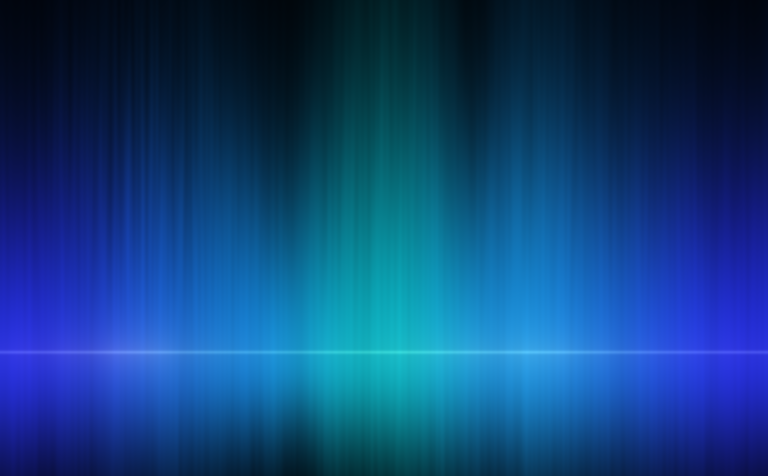
Reproduce this background procedurally as a Shadertoy shader.

```glsl
// Curtains of blue and teal light rising from a glowing horizon into darkness.
// Hue and height of the light vary across the canvas; stretched gradient
// noise adds fine vertical streaks, and a thin line marks the horizon.

vec2 hashSlope(vec2 cell) {
    float angle = 6.2832 * fract(sin(dot(cell, vec2(127.1, 311.7))) * 4375.85);
    return vec2(cos(angle), sin(angle));
}

// 2D gradient noise, roughly -0.7 to 0.7
float gradientNoise(vec2 p) {
    vec2 cell = floor(p), f = p - cell;
    vec2 blend = f * f * f * (f * (f * 6.0 - 15.0) + 10.0);
    vec2 e = vec2(1.0, 0.0);
    float low = mix(dot(hashSlope(cell), f), dot(hashSlope(cell + e.xy), f - e.xy), blend.x);
    float high = mix(dot(hashSlope(cell + e.yx), f - e.yx),
                     dot(hashSlope(cell + e.xx), f - e.xx), blend.x);
    return mix(low, high, blend.y);
}

float bell(float x, float center, float width) {
    float d = (x - center) / width;
    return exp(-d * d);
}

// Full-strength colour of the light across the canvas
vec3 curtainHue(float x) {
    vec3 indigo = vec3(0.13, 0.17, 0.84);
    vec3 azure = vec3(0.07, 0.48, 0.80);
    vec3 teal = vec3(0.04, 0.68, 0.74);
    vec3 hue = mix(indigo, azure, smoothstep(0.02, 0.34, x));
    hue = mix(hue, teal, smoothstep(0.31, 0.48, x));
    hue = mix(hue, vec3(0.08, 0.53, 0.82), smoothstep(0.51, 0.66, x));
    return mix(hue, indigo, smoothstep(0.67, 0.98, x));
}

void mainImage(out vec4 fragColor, in vec2 fragCoord) {
    vec2 uv = fragCoord / iResolution.xy;
    float height = uv.y - 0.26;
    float above = max(height, 0.0), below = max(-height, 0.0);

    // Streaks from broad folds to fine threads that drift slowly with height
    float folds = gradientNoise(vec2(uv.x * 24.0, uv.y * 0.8 + 0.3));
    float threads = 0.6 * gradientNoise(vec2(uv.x * 80.0, uv.y * 1.5 + 4.3))
        + 0.7 * gradientNoise(vec2(uv.x * 170.0, uv.y * 2.0 + 9.4));

    // How far the light climbs: tall center and right band, short soft gaps
    float reach = 0.44
        + 0.10 * bell(uv.x, 0.52, 0.10)
        + 0.10 * bell(uv.x, 0.70, 0.08)
        + 0.03 * bell(uv.x, 0.24, 0.07)
        - 0.08 * bell(uv.x, 0.37, 0.05)
        - 0.10 * bell(uv.x, 0.612, 0.032)
        - 0.05 * bell(uv.x, 0.03, 0.05)
        - 0.04 * bell(uv.x, 0.95, 0.06);
    reach *= 1.0 + 0.06 * folds + 0.04 * threads;

    // Shorter fade toward the floor
    float depth = 0.25 - 0.05 * bell(uv.x, 0.38, 0.08) + 0.03 * folds + 0.015 * threads;
    float light = exp(-pow(above / reach, 1.7)) * exp(-pow(below / depth, 2.0));

    // Threads show most in the upper left
    float threadGain = 0.05 + above * (0.12 + 0.5 * bell(uv.x, 0.18, 0.10));
    light *= 1.0 + threadGain * threads + 0.08 * folds;

    // Indigo edges cool toward navy as they rise
    vec3 hue = curtainHue(uv.x + 0.008 * folds);
    float sides = 1.0 - bell(uv.x, 0.5, 0.16);
    hue = mix(hue, vec3(0.02, 0.38, 0.60), 0.5 * sides * smoothstep(0.25, 0.74, above));
    vec3 color = hue * light + vec3(0.0, 0.006, 0.018);

    // Soft haze around the horizon, strongest on both flanks
    float flank = 0.25 + 0.75 * bell(uv.x, 0.17, 0.11) + 0.40 * bell(uv.x, 0.68, 0.14);
    float haze = exp(-above / 0.06) * exp(-below / 0.065);
    color += vec3(0.18, 0.12, 0.04) * haze * flank * (1.0 + 0.4 * folds);

    // Thin pale line
    color += vec3(0.10, 0.11, 0.07) * bell(height, 0.0, 0.004);

    fragColor = vec4(clamp(color, 0.0, 1.0), 1.0);
}
```
